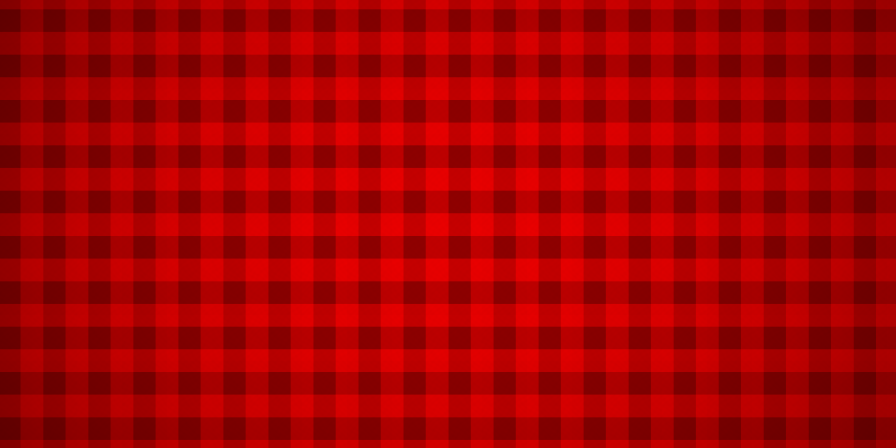
Write a WebGL 1 fragment shader that draws this pattern.

```glsl
precision mediump float;
// Red gingham cloth: two crossing sets of dark stripes, fine weave, darker towards the edges.

uniform vec2 u_resolution;

// Lengths are in canvas heights; x runs from the left, y from the top.
const vec2 PERIOD = vec2(0.1005, 0.1012);
const vec2 STRIPE_CENTER = vec2(0.1215, 0.0460);
const vec2 STRIPE_HALF_WIDTH = vec2(0.0248, 0.0252);

const vec3 LIGHT_RED = vec3(0.905, 0.0, 0.0);
const vec3 COLUMN_RED = vec3(0.765, 0.0, 0.0);  // dark column over light row
const vec3 ROW_RED = vec3(0.745, 0.0, 0.0);     // light column under dark row
const vec3 DARK_RED = vec3(0.555, 0.0, 0.0);

const vec2 EDGE_FALLOFF = vec2(0.24, 0.10);
const float STRIPE_VARIATION = 0.012;
const float WEAVE_STRENGTH = 0.008;
const float WEAVE_FREQUENCY = 410.0;

// Coverage of the vertical (x) and horizontal (y) dark stripes.
vec2 stripeCoverage(vec2 p, float pixel) {
  vec2 fromCenter = mod(p - STRIPE_CENTER + 0.5 * PERIOD, PERIOD) - 0.5 * PERIOD;
  vec2 edgeDistance = abs(fromCenter) - STRIPE_HALF_WIDTH;
  return clamp(0.5 - edgeDistance / pixel, 0.0, 1.0);
}

// Slight shade differences between repeats, from layered sines.
float repeatShade(vec2 p) {
  vec2 cell = floor((p - STRIPE_CENTER + 0.5 * PERIOD) / PERIOD);
  return 0.5 * (sin(cell.x * 2.4) + sin(cell.y * 3.7 + 1.0));
}

// Soft irregular threads, from layered sines.
float weave(vec2 p) {
  vec2 q = p * WEAVE_FREQUENCY;
  float threads = sin(q.x + 1.3 * sin(q.y * 0.31)) * sin(q.y + 1.1 * sin(q.x * 0.27));
  return threads + 0.5 * sin(q.x * 0.43 + q.y * 0.17) * sin(q.y * 0.53);
}

void main() {
  vec2 uv = gl_FragCoord.xy / u_resolution;
  vec2 p = vec2(gl_FragCoord.x, u_resolution.y - gl_FragCoord.y) / u_resolution.y;

  // Crossing stripes
  vec2 stripe = stripeCoverage(p, 1.0 / u_resolution.y);
  vec3 lightRow = mix(LIGHT_RED, COLUMN_RED, stripe.x);
  vec3 darkRow = mix(ROW_RED, DARK_RED, stripe.x);
  vec3 color = mix(lightRow, darkRow, stripe.y);

  // Cloth variation
  color *= 1.0 + STRIPE_VARIATION * repeatShade(p) + WEAVE_STRENGTH * weave(p);

  // Edge darkening
  vec2 centered = 2.0 * uv - 1.0;
  color *= 1.0 - dot(EDGE_FALLOFF, centered * centered);

  gl_FragColor = vec4(color, 1.0);
}
```
